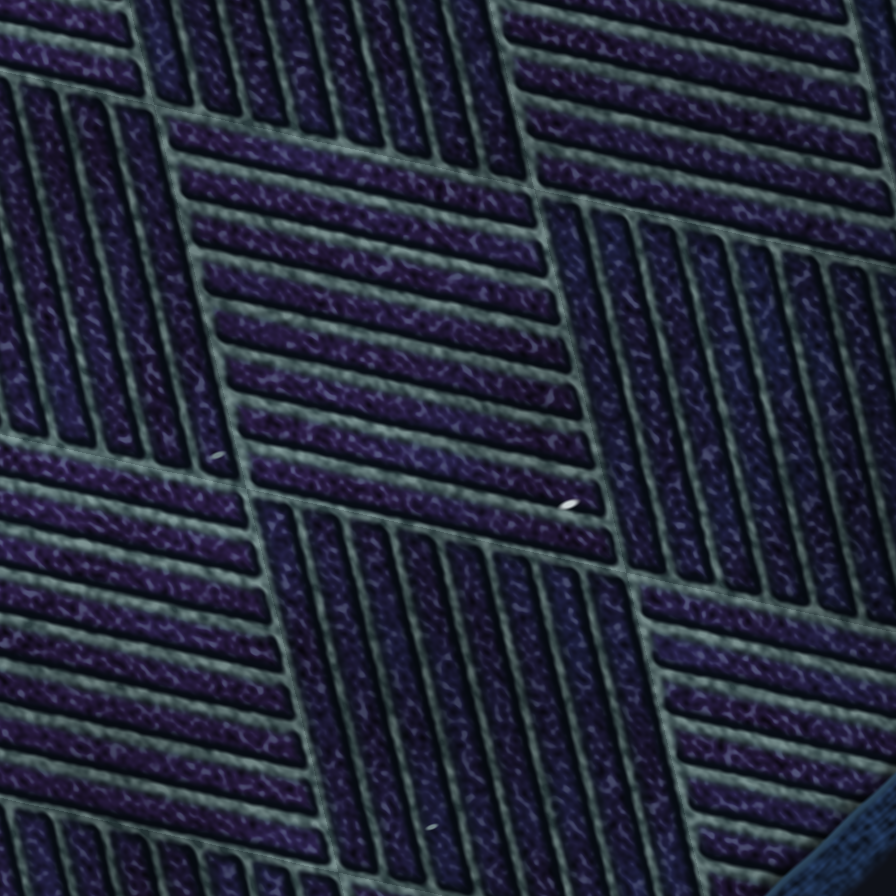
Reproduce this pattern procedurally as a Shadertoy shader.

```glsl
// Skewed basketweave relief: square tiles of eight grooved bars, alternating direction, worn purple metal.

const vec2 TILE_ACROSS = vec2(0.4245, -0.0940);
const vec2 TILE_DOWN   = vec2(0.1030, -0.4285);
const vec2 TILE_ORIGIN = vec2(0.172, 0.883);
const float TILE_SIZE = 0.396;   // perpendicular width of a skewed tile
const float BARS = 8.0;

const vec3 SHADOW = vec3(0.022, 0.045, 0.070);
const vec3 PURPLE = vec3(0.142, 0.098, 0.232);
const vec3 INDIGO = vec3(0.095, 0.112, 0.225);
const vec3 SPECKLE = vec3(0.310, 0.335, 0.450);
const vec3 FLANK = vec3(0.165, 0.235, 0.245);
const vec3 RIDGE = vec3(0.400, 0.480, 0.480);

vec2 hashGradient(vec2 cell) {
    vec3 h = fract(cell.xyx * vec3(0.1031, 0.1030, 0.0973));
    h += dot(h, h.yzx + 33.33);
    float angle = 6.2832 * fract((h.x + h.y) * h.z);
    return vec2(cos(angle), sin(angle));
}

float gradientNoise(vec2 p) {
    vec2 i = floor(p), f = p - i;
    vec2 w = f * f * f * (f * (f * 6.0 - 15.0) + 10.0);
    float a = dot(hashGradient(i), f);
    float b = dot(hashGradient(i + vec2(1, 0)), f - vec2(1, 0));
    float c = dot(hashGradient(i + vec2(0, 1)), f - vec2(0, 1));
    float d = dot(hashGradient(i + vec2(1, 1)), f - vec2(1, 1));
    return mix(mix(a, b, w.x), mix(c, d, w.x), w.y);
}

float roundedBox(vec2 p, vec2 halfSize, float radius) {
    vec2 q = abs(p) - halfSize + radius;
    return length(max(q, 0.0)) + min(max(q.x, q.y), 0.0) - radius;
}

// Fine diagonal hatching mixed with round grain, roughly -1 to 1
float metalGrain(vec2 p) {
    vec2 hatch = vec2(p.x - p.y, p.x + p.y) * vec2(42.0, 88.0);
    return gradientNoise(hatch) + 0.8 * gradientNoise(p * 105.0 + 17.0);
}

// Bright chip: a soft ellipse along a shallow diagonal
float chip(vec2 p, vec2 centre, float size) {
    vec2 q = mat2(0.94, -0.34, 0.34, 0.94) * (p - centre);
    return 1.0 - smoothstep(0.4, 1.2, length(q / (size * vec2(1.0, 0.4))));
}

vec3 wovenBars(vec2 p, float blur) {
    vec2 wobble = vec2(gradientNoise(p * 22.0), gradientNoise(p * 22.0 + 40.0));
    vec2 grid = inverse(mat2(TILE_ACROSS, TILE_DOWN)) * (p + 0.0010 * wobble - TILE_ORIGIN);
    vec2 tile = floor(grid), local = grid - tile;

    // Swap axes on alternate tiles: x runs along a bar, y across it
    float upright = mod(tile.x + tile.y, 2.0);
    if (upright > 0.5) local = local.yx;
    vec2 bar = vec2(local.x - 0.5, (fract(local.y * BARS) - 0.5) / BARS) * TILE_SIZE;
    float ridgeHalf = mix(0.0046, 0.0040, upright);
    vec2 halfSize = 0.5 * TILE_SIZE * vec2(1.0, 1.0 / BARS) - vec2(0.0062, ridgeHalf);
    float d = roundedBox(bar, halfSize, 0.009) + 0.0016 * gradientNoise(p * 80.0 + 9.0);

    // Mottled bar floor, bluer on upright bars and toward the right
    float grain = metalGrain(p);
    float patches = gradientNoise(p * 9.0);
    float blue = clamp(0.45 * upright + 0.5 * p.x - 0.15 + 0.6 * patches, 0.0, 1.0);
    vec3 colour = mix(PURPLE, INDIGO, blue) * (1.0 + 0.75 * grain + 0.4 * patches);
    colour = mix(colour, SPECKLE, 0.8 * smoothstep(0.06, 0.70, grain));

    // Lit upper wall, shaded lower wall and far end
    float farSide = smoothstep(-0.4, 0.8, bar.y / halfSize.y);
    farSide = max(farSide, smoothstep(halfSize.x - 0.018, halfSize.x, bar.x));
    float lit = (1.0 - farSide) * smoothstep(-0.013, 0.0, d);
    colour = mix(colour, FLANK * (1.0 + 0.5 * grain), lit * mix(0.9, 0.4, upright));
    float shade = smoothstep(-0.015, -0.004, d) * mix(mix(0.0, 0.45, upright), 0.97, farSide);
    colour = mix(colour, SHADOW, shade);

    // Worn raised ridge between bars, sharp on its shaded edge and soft on the lit one
    float wear = gradientNoise(p * 45.0) + 0.9 * grain;
    vec3 crest = mix(FLANK, RIDGE, clamp(0.72 - 0.22 * upright + 0.8 * wear, 0.0, 1.2));
    float soft = mix(0.0060, 0.0022, max(farSide, 0.6 * upright));
    colour = mix(colour, crest, smoothstep(-soft - blur, 0.0030 + blur, d));

    // Slow change of light over the surface
    float light = 1.06 - 0.16 * p.x + 0.35 * gradientNoise(p * 3.2 + 5.0) - 0.06 * upright;
    return colour * light;
}

// Brushed blue border cutting the lower right corner, darkness beyond it
vec3 addRim(vec3 colour, vec2 p, float blur) {
    float d = dot(p - vec2(0.853, 0.0), vec2(0.684, -0.729)) + 0.004 * gradientNoise(p * 14.0);
    float brushed = gradientNoise(vec2(d * 170.0, (p.x + p.y) * 28.0));
    vec3 rim = vec3(0.095, 0.155, 0.255) * (1.0 + 0.6 * brushed + 0.5 * metalGrain(p));
    rim = mix(vec3(0.17, 0.27, 0.36), rim, smoothstep(0.002, 0.012, d));
    rim = mix(rim, vec3(0.055, 0.065, 0.095), smoothstep(0.048, 0.068, d));
    colour *= 1.0 - 0.5 * smoothstep(-0.022, -0.002, d);
    return mix(colour, rim, smoothstep(-0.002 - blur, 0.002 + blur, d));
}

void mainImage(out vec4 fragColor, in vec2 fragCoord) {
    vec2 p = fragCoord / iResolution.xy;
    float blur = 0.5 / iResolution.y;
    vec3 colour = addRim(wovenBars(p, blur), p, blur);

    // A few bright chips in the finish
    colour = mix(colour, vec3(0.80, 0.83, 0.84), chip(p, vec2(0.635, 0.437), 0.013));
    colour = mix(colour, vec3(0.55, 0.64, 0.63), 0.8 * chip(p, vec2(0.243, 0.492), 0.010));
    colour = mix(colour, vec3(0.55, 0.64, 0.63), 0.8 * chip(p, vec2(0.482, 0.077), 0.008));
    fragColor = vec4(clamp(colour, 0.0, 1.0), 1.0);
}
```
